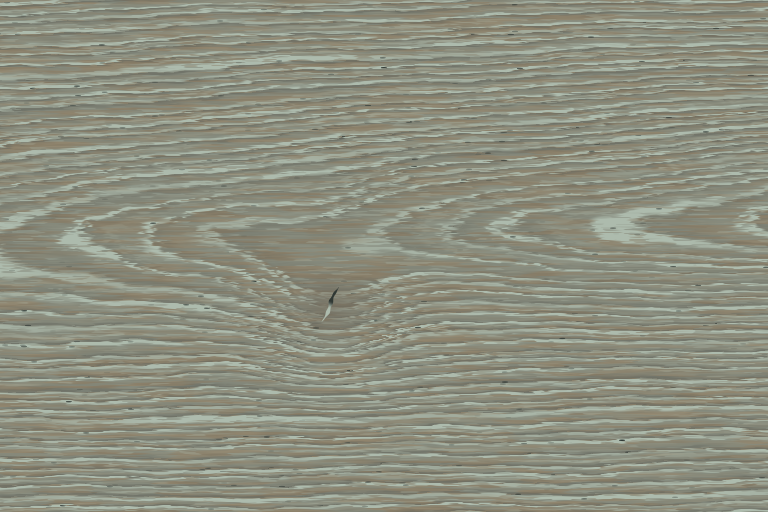
Write a WebGL 2 fragment shader that draws this texture.

```glsl
#version 300 es
precision highp float;

uniform vec2 u_resolution;
out vec4 outColor;

// Palette
const vec3 BROWN = vec3(0.530, 0.492, 0.410);
const vec3 GREY  = vec3(0.515, 0.530, 0.478);
const vec3 DARK  = vec3(0.425, 0.420, 0.375);
const vec3 TAN   = vec3(0.610, 0.545, 0.435);
const vec3 SHADE = vec3(0.410, 0.420, 0.385);
const vec3 PALE  = vec3(0.680, 0.735, 0.680);
const vec3 PIT   = vec3(0.190, 0.220, 0.205);

// Growth rings, in units of the canvas height
const float RING_DENSITY = 55.0;
const float TAPER        = 5.4;    // rings crossed per unit along the axis
const float TIP_RADIUS   = 0.090;
const float AXIS_HEIGHT  = 0.530;
const float SPREAD_UP    = 0.40;
const float SPREAD_DOWN  = 0.18;

// Knot, pores and fibres
const vec2  KNOT        = vec2(0.645, 0.405);
const float KNOT_DIP    = 0.060;
const vec2  CRACK_HALF  = vec2(0.016, 0.034);
const vec2  PORE_CELL   = vec2(0.030, 0.0028);
const vec2  PORE_JITTER = vec2(0.030, 0.0026);
const float PORE_FOCUS  = 14.0;    // higher gives crisper pore edges
const vec2  PIT_HALF    = vec2(0.006, 0.0014);
const float PIT_CHANCE  = 0.05;
const vec2  FIBRE_CELL  = vec2(0.090, 0.0042);

vec3 hash3(vec2 p) {
    vec3 q = fract(p.xyx * vec3(0.1031, 0.1030, 0.0973));
    q += dot(q, q.yxz + 33.33);
    return fract((q.xxy + q.yzz) * q.zyx);
}

// Ring count at a point: nested arches pulled down around the knot
float rings(vec2 p) {
    vec2 k = (p - KNOT) / vec2(0.12, 0.17);
    float y = p.y + KNOT_DIP * exp(-dot(k, k));
    float v = y - AXIS_HEIGHT - 0.03 * p.x * exp(-k.y * k.y * 0.3);
    float spread = v > 0.0 ? SPREAD_UP : SPREAD_DOWN;
    float f = RING_DENSITY * sqrt(v * v + TIP_RADIUS * TIP_RADIUS);
    f -= TAPER * (p.x - 0.7) * exp(-v * v / (spread * spread));
    f += 0.18 * sin(p.x * 9.0 + p.y * 14.0)
       + 0.08 * sin(p.x * 23.0 - p.y * 31.0)
       + 0.06 * sin(p.x * 57.0 + p.y * 90.0);
    return f + 0.15 * sin(f * 1.7) + 0.07 * sin(f * 3.9);
}

// Cross-section of one ring: x = pale line, y = soft halo, z = tan, w = shade
vec4 ringProfile(float f, vec2 p) {
    float phase = fract(f);
    float id = floor(f);
    float dense = smoothstep(0.04, 0.20, abs(p.y - AXIS_HEIGHT));
    float width = 0.19 + 0.06 * sin(id * 5.0 + p.x * 4.0) + 0.04 * dense;
    float fade = 0.82 + 0.25 * sin(p.x * 8.0 + id * 2.4);
    float rise = smoothstep(0.0, 0.09, phase);
    float line = rise * (1.0 - smoothstep(width, width + 0.15, phase)) * fade;
    float second = 1.0 - smoothstep(0.03, 0.13, abs(phase - 0.60));
    second *= max(0.0, 0.10 + 0.45 * sin(p.x * 6.0 + id * 3.7)) * (0.4 + 0.6 * dense);
    float halo = rise * (1.0 - smoothstep(0.30, 0.70, phase));
    float warm = smoothstep(0.34, 0.46, phase) * (1.0 - smoothstep(0.60, 0.80, phase));
    float shade = smoothstep(0.78, 0.94, phase);
    return vec4(max(line, second), halo, warm * mix(0.35, 1.0, dense), shade * mix(0.30, 1.0, dense));
}

// Rings broken into pores by blending over stretched cells; dark pits apart
vec4 grain(vec2 p, float pixel, out float pit) {
    vec2 base = floor(p / PORE_CELL);
    vec4 sum = vec4(0.0);
    float total = 0.0;
    pit = 0.0;
    for (int j = -1; j <= 1; j++) {
        for (int i = -1; i <= 1; i++) {
            vec2 cell = base + vec2(i, j);
            vec3 r = hash3(cell + 57.0);
            vec3 s = hash3(cell + 311.0);
            vec2 d = p - (cell + r.xy) * PORE_CELL;
            vec2 q = d / PORE_CELL;
            float weight = exp(-PORE_FOCUS * dot(q, q)) + 1e-7;
            vec2 shift = PORE_JITTER * (s.xy - 0.5);
            vec4 ring = ringProfile(rings(p + shift), p);
            float stray = 0.30 * smoothstep(0.86, 0.94, s.z);
            ring.x = max(ring.x * mix(0.40, 1.15, smoothstep(0.05, 0.55, r.z)), stray);
            sum += weight * ring;
            total += weight;
            if (fract(r.z * 17.0) < PIT_CHANCE) {
                float taper = sqrt(max(0.0, 1.0 - pow(d.x / PIT_HALF.x, 2.0)));
                float cover = clamp((PIT_HALF.y * taper - abs(d.y)) / pixel + 0.5, 0.0, 1.0);
                pit = max(pit, cover * smoothstep(0.0, 0.4, taper) * max(ring.x, ring.w) * s.x);
            }
        }
    }
    return sum / total;
}

// Stretched cellular noise: random tone of nearby seeds, softly blended
float fibres(vec2 p) {
    vec2 q = p / FIBRE_CELL;
    vec2 sum = vec2(0.0);
    for (int j = -1; j <= 1; j++) {
        for (int i = -1; i <= 1; i++) {
            vec2 cell = floor(q) + vec2(i, j);
            vec3 r = hash3(cell + 907.0);
            vec2 d = q - cell - r.xy;
            sum += (exp(-9.0 * dot(d, d)) + 1e-6) * vec2(r.z, 1.0);
        }
    }
    return sum.x / sum.y;
}

void main() {
    float pixel = 1.0 / u_resolution.y;
    vec2 p = gl_FragCoord.xy * pixel;
    float pit;
    vec4 ring = grain(p, pixel, pit);
    float fibre = fibres(p);

    // Ground between the pores
    float cloud = sin(p.x * 5.0 + p.y * 19.0) + sin(p.y * 41.0 - p.x * 3.0);
    vec3 color = mix(BROWN, GREY, smoothstep(0.10, 0.70, fibre + 0.06 * cloud));
    color = mix(color, TAN, 0.30 * ring.z * (1.0 - 0.6 * fibre));
    color = mix(color, SHADE, 0.55 * ring.w);
    color *= 0.955 + 0.08 * fibres(p * 1.7 + 3.0);

    // Knot shadow
    vec2 k = (p - KNOT) / vec2(0.065, 0.055);
    float knot = exp(-dot(k, k));
    color = mix(color, DARK * vec3(1.03, 0.98, 0.95), 0.60 * knot);

    // Limed pores and pits
    float lime = clamp(0.88 * ring.x + 0.12 * ring.y, 0.0, 1.0);
    color = mix(color, PALE, lime * (1.0 - 0.75 * knot));
    color = mix(color, PIT, 0.85 * pit);

    // Crack in the knot, filled at its lower end
    vec2 d = p - KNOT;
    float along = dot(d, CRACK_HALF) / dot(CRACK_HALF, CRACK_HALF);
    float across = dot(d, normalize(vec2(CRACK_HALF.y, -CRACK_HALF.x)));
    across = abs(across + 0.0022 * sin(along * 3.5));
    float width = 0.0036 * (1.0 - along * along) * (1.0 + 0.3 * sin(along * 11.0));
    float crack = clamp((width - across) / pixel + 0.5, 0.0, 1.0) * step(abs(along), 1.0);
    color = mix(color, mix(PALE, PIT, smoothstep(-0.2, 0.2, along)), crack);

    outColor = vec4(color, 1.0);
}
```
